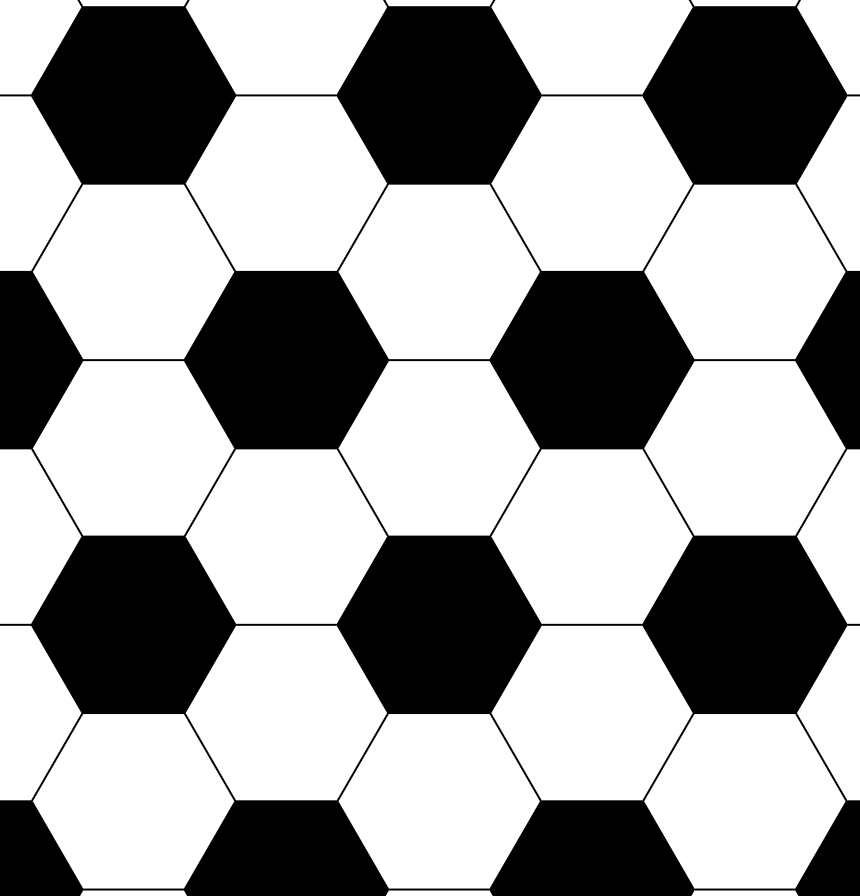
Write a Shadertoy shader that draws this pattern.

```glsl
// Lengths are fractions of the canvas height
const float HEX_RADIUS = 0.11371;
const vec2  BLACK_CENTRE = vec2(0.4902, 0.8935);
const float LINE_WIDTH = 0.0022;
const vec3  INK = vec3(0.0);
const vec3  PAPER = vec3(1.0);

const float SQRT3 = 1.7320508;

// Offset from the nearest centre of a flat-topped hexagon grid of unit radius
vec2 hexOffset(vec2 p) {
    vec2 period = vec2(3.0, SQRT3);
    vec2 a = p - period * floor(p / period + 0.5);
    vec2 b = p - period * (floor(p / period) + 0.5);
    return dot(a, a) < dot(b, b) ? a : b;
}

// Distance from a point inside the unit hexagon to its nearest edge
float hexEdgeDistance(vec2 offset) {
    vec2 q = abs(offset);
    return 0.5 * SQRT3 - max(q.y, dot(q, vec2(0.5 * SQRT3, 0.5)));
}

// Every third half-row of cells is black
bool isBlackCell(vec2 centre) {
    float halfRow = floor(centre.y / (0.5 * SQRT3) + 0.5);
    return mod(halfRow + 0.5, 3.0) < 1.0;
}

void mainImage(out vec4 fragColor, in vec2 fragCoord) {
    float pixel = 1.0 / iResolution.y;
    vec2 p = (fragCoord * pixel - BLACK_CENTRE) / HEX_RADIUS;

    vec2 offset = hexOffset(p);
    float edge = hexEdgeDistance(offset) * HEX_RADIUS;

    // White cells fade into the seam; black cells stay solid
    float paper = clamp((edge - 0.5 * LINE_WIDTH) / pixel + 0.5, 0.0, 1.0);
    if (isBlackCell(p - offset)) paper = 0.0;

    fragColor = vec4(mix(INK, PAPER, paper), 1.0);
}
```
